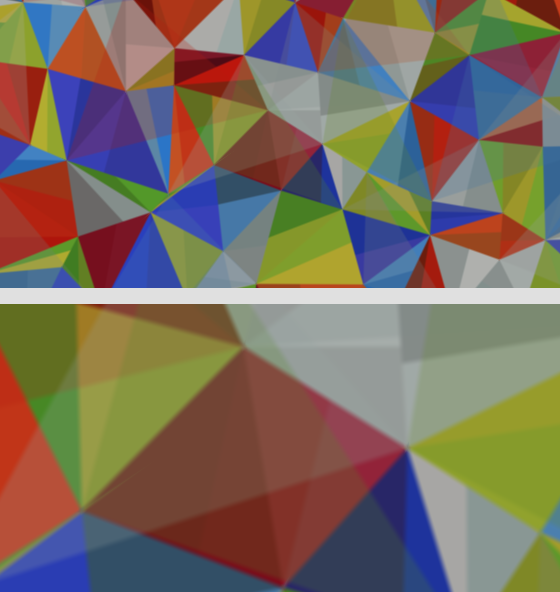
Top, the full canvas; bottom, a detail of the centre.
This background is drawn by a WebGL 2 fragment shader. Its source:

```glsl
#version 300 es
precision highp float;
uniform vec2 u_resolution;
out vec4 fragColor;

const float CELL = 0.238;       // mesh spacing, in canvas heights
const float JITTER = 0.35;      // vertex displacement, in cells
const float TILT = 0.31;        // mesh rotation, in radians
const float SOFTNESS = 0.0095;  // edge width, in canvas heights
const float SHADE_RANGE = 0.28; // brightness spread between facets
const float DARK_CHANCE = 0.06;
const float DARK_SHADE = 0.62;
const float VEIL_CHANCE = 0.36;
const float VEIL_OPACITY = 0.24;
const vec2 MESH_OFFSET = vec2(7.3, 3.6);

// Colour families: each facet lies between a first and a second tone
const int FAMILIES = 6;
const float SHARE[FAMILIES] = float[](0.26, 0.20, 0.18, 0.16, 0.11, 0.09);
const vec3 TONE_A[FAMILIES] = vec3[](
    vec3(0.27, 0.55, 0.15), vec3(0.67, 0.66, 0.65), vec3(0.67, 0.07, 0.04),
    vec3(0.15, 0.41, 0.70), vec3(0.11, 0.22, 0.68), vec3(0.44, 0.02, 0.07));
const vec3 TONE_B[FAMILIES] = vec3[](
    vec3(0.66, 0.61, 0.17), vec3(0.50, 0.56, 0.55), vec3(0.69, 0.33, 0.14),
    vec3(0.36, 0.52, 0.63), vec3(0.26, 0.24, 0.65), vec3(0.60, 0.16, 0.25));

// Integer hash giving three values from 0 to 1
vec3 hash3(ivec2 id, int salt) {
    uvec3 v = uvec3(ivec3(id, salt)) * 1664525u + 1013904223u;
    v.x += v.y * v.z; v.y += v.z * v.x; v.z += v.x * v.y;
    v ^= v >> 16u;
    v.x += v.y * v.z; v.y += v.z * v.x; v.z += v.x * v.y;
    return vec3(v >> 8u) / 16777216.0;
}

vec2 vertex(ivec2 id) {
    return vec2(id) + JITTER * (2.0 * hash3(id, 0).xy - 1.0);
}

float cross2(vec2 a, vec2 b) { return a.x * b.y - a.y * b.x; }

// Signed distance to the line from a to b, positive on its left
float lineSide(vec2 p, vec2 a, vec2 b) {
    return cross2(normalize(b - a), p - a);
}

float coverage(vec2 p, vec2 a, vec2 b, vec2 c, float blur) {
    float winding = sign(cross2(b - a, c - a));
    float inside = min(winding * lineSide(p, a, b),
                   min(winding * lineSide(p, b, c), winding * lineSide(p, c, a)));
    return smoothstep(-0.5 * blur, 0.5 * blur, inside);
}

vec3 familyTone(float pick, vec3 h) {
    int k = 0;
    for (; k < FAMILIES - 1 && pick > SHARE[k]; k++) pick -= SHARE[k];
    float shade = 1.0 + SHADE_RANGE * (h.y - 0.5);
    if (h.z < DARK_CHANCE) shade = DARK_SHADE;
    return mix(TONE_A[k], TONE_B[k], h.x) * shade;
}

// Adds one triangle, split from corner a into two facets of one family
void addTriangle(inout vec4 sum, vec2 p, vec2 a, vec2 b, vec2 c,
                 ivec2 id, int part, float blur) {
    float weight = coverage(p, a, b, c, blur);
    if (weight <= 0.0) return;
    vec3 h = hash3(id, 1 + part);
    float pick = fract(dot(vec2(id), vec2(0.618, 0.414)) + 0.29 * float(part) + 0.35 * h.x);
    vec2 foot = mix(b, c, 0.35 + 0.3 * h.y);
    float side = smoothstep(-0.5 * blur, 0.5 * blur, lineSide(p, a, foot));
    vec3 tone = mix(familyTone(pick, hash3(id, 3 + part)),
                    familyTone(pick, hash3(id, 5 + part)), side);
    sum += vec4(tone, 1.0) * weight;
}

vec3 mesh(vec2 p, float blur) {
    ivec2 cell = ivec2(floor(p));
    vec4 sum = vec4(0.0);
    for (int y = -1; y <= 1; y++)
    for (int x = -1; x <= 1; x++) {
        ivec2 id = cell + ivec2(x, y);
        vec2 a = vertex(id), b = vertex(id + ivec2(1, 0));
        vec2 c = vertex(id + 1), d = vertex(id + ivec2(0, 1));
        // Split along the shorter diagonal that stays inside the quad
        bool acFits = cross2(b - a, c - a) > 0.0 && cross2(c - a, d - a) > 0.0;
        bool bdFits = cross2(c - b, d - b) > 0.0 && cross2(d - b, a - b) > 0.0;
        bool useAC = acFits && (!bdFits || distance(a, c) < distance(b, d));
        if (!useAC) { vec2 first = a; a = b; b = c; c = d; d = first; }
        addTriangle(sum, p, a, b, c, id, 0, blur);
        addTriangle(sum, p, c, d, a, id, 1, blur);
    }
    return sum.rgb / max(sum.a, 0.001);
}

// Translucent triangles strung between mesh vertices
vec3 addVeils(vec3 color, vec2 p, float blur) {
    ivec2 cell = ivec2(floor(p));
    for (int y = -2; y <= 1; y++)
    for (int x = -2; x <= 1; x++) {
        ivec2 id = cell + ivec2(x, y);
        vec3 h = hash3(id, 10);
        if (h.x > VEIL_CHANCE) continue;
        vec2 b = vertex(id + ivec2(2, int(h.y * 2.0)));
        vec2 c = vertex(id + ivec2(int(h.z * 2.0), 2));
        vec3 tint = familyTone(hash3(id, 11).x, hash3(id, 12));
        color = mix(color, tint, VEIL_OPACITY * coverage(p, vertex(id), b, c, blur));
    }
    return color;
}

void main() {
    vec2 uv = gl_FragCoord.xy / u_resolution.y;
    mat2 turn = mat2(cos(TILT), sin(TILT), -sin(TILT), cos(TILT));
    vec2 p = turn * uv / CELL + MESH_OFFSET;
    float blur = max(SOFTNESS, 1.2 / u_resolution.y) / CELL;
    fragColor = vec4(addVeils(mesh(p, blur), p, blur), 1.0);
}
```
